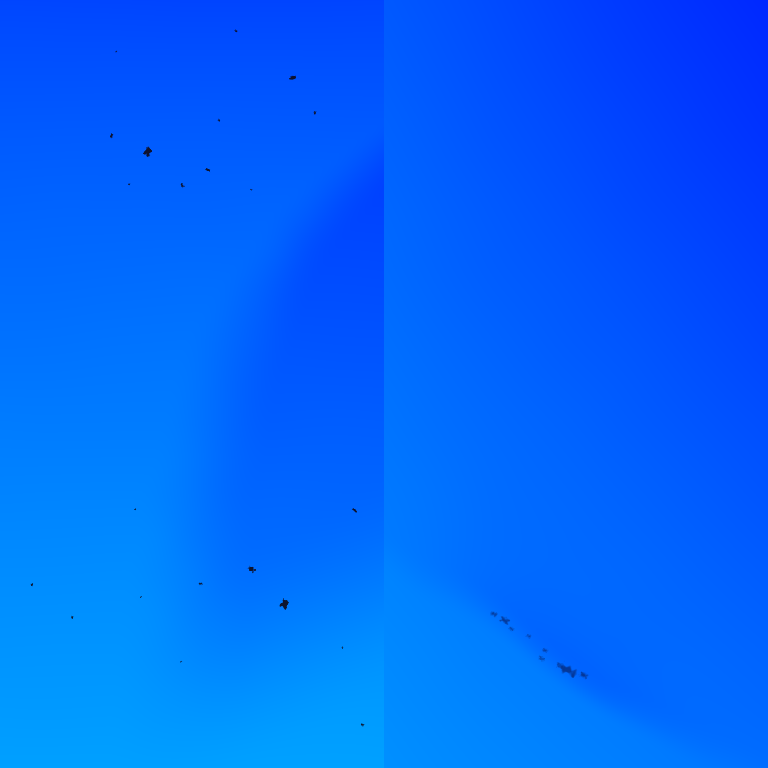
A WebGL 2 fragment shader for this texture:

```glsl
#version 300 es
precision highp float;

uniform vec2 u_resolution;
out vec4 outColor;

const float SEAM_X = 0.5;
const float SHADE_DEPTH = 0.125;
const float SMUDGE_DEPTH = 0.10;
const float WOBBLE = 0.022;
const int GRAIN_COUNT = 22;
const int TRAIL_COUNT = 9;
const vec3 GRAIN_COLOR = vec3(0.06, 0.04, 0.10);
const vec3 TRAIL_COLOR = vec3(0.02, 0.17, 0.50);

float hash(float n) {
    return fract(sin(n * 127.1) * 43758.5453);
}

float hash(vec2 p) {
    return fract(sin(dot(p, vec2(127.1, 311.7))) * 43758.5453);
}

float valueNoise(vec2 p) {
    vec2 cell = floor(p);
    vec2 f = fract(p);
    f = f * f * (3.0 - 2.0 * f);
    float low = mix(hash(cell), hash(cell + vec2(1.0, 0.0)), f.x);
    float high = mix(hash(cell + vec2(0.0, 1.0)), hash(cell + vec2(1.0)), f.x);
    return mix(low, high, f.y);
}

float cloud(vec2 p) {
    return 0.65 * valueNoise(p) + 0.35 * valueNoise(p * 2.1 + 7.3) - 0.5;
}

// Green level of the left panel: a vertical ramp with a curved shaded band
float leftPanel(vec2 p) {
    float depth = 1.0 - p.y;
    float level = 0.27 + 0.36 * pow(depth, 0.85);
    float edge = 0.225 + 0.275 * exp(-4.5 * (depth - 0.2));
    edge += WOBBLE * cloud(p * 9.0);
    float softness = mix(0.05, 0.10, depth);
    float band = smoothstep(-softness, softness, p.x - edge);
    float fade = smoothstep(0.72, 1.02, depth + 0.5 * (p.x - 0.3));
    return level - SHADE_DEPTH * band * (1.0 - fade);
}

// Height of the slanted border in the right panel
float slope(float x) {
    return 0.28 - 0.52 * (x - SEAM_X) - 0.04 * smoothstep(0.6, 0.8, x);
}

// Green level of the right panel: a diagonal ramp with a smudge on the border
float rightPanel(vec2 p) {
    float depth = 1.0 - p.y;
    float across = (p.x - SEAM_X) / (1.0 - SEAM_X);
    float level = 0.35 + 0.19 * depth - 0.20 * across + 0.09 * across * depth;
    float above = p.y - slope(p.x) + WOBBLE * cloud(p * 9.0 + 4.0);
    float side = smoothstep(-0.03, 0.035, above);
    float reach = exp(-max(above, 0.0) / 0.08);
    float along = (p.x - 0.74) / 0.14;
    float smudge = side * reach * exp(-along * along);
    return level - SMUDGE_DEPTH * smudge + 0.025 * (1.0 - side);
}

// Coverage of a ragged, turned chip
float chip(vec2 offset, vec2 halfSize, float angle, float seed, float blur) {
    float c = cos(angle);
    float s = sin(angle);
    vec2 q = mat2(c, -s, s, c) * offset;
    float ragged = valueNoise(q / halfSize.x * 1.8 + seed * 13.0) - 0.5;
    vec2 d = abs(q) - halfSize;
    float dist = length(max(d, 0.0)) + min(max(d.x, d.y), 0.0);
    dist += ragged * halfSize.x * 0.8;
    return 1.0 - smoothstep(-blur, blur, dist);
}

void main() {
    vec2 p = gl_FragCoord.xy / u_resolution;
    float pixel = 1.0 / min(u_resolution.x, u_resolution.y);

    float seam = smoothstep(-0.5 * pixel, 0.5 * pixel, p.x - SEAM_X);
    float green = mix(leftPanel(p), rightPanel(p), seam);
    green += 0.012 * cloud(p * 5.0);
    vec3 color = vec3(0.0, green, 1.0);

    // Sharp dark grains, mostly near the top and bottom of the left panel
    for (int i = 0; i < GRAIN_COUNT; i++) {
        float seed = float(i) + 1.0;
        float height = hash(seed + 0.37);
        height = i % 2 == 0 ? 0.03 + 0.34 * height : 0.99 - 0.27 * height;
        vec2 center = vec2(0.02 + 0.46 * hash(seed + 0.11), height);
        float size = mix(0.0010, 0.0052, pow(hash(seed + 0.53), 1.8));
        vec2 halfSize = size * vec2(1.0, mix(0.45, 0.9, hash(seed + 0.71)));
        float angle = 6.2832 * hash(seed + 0.83);
        float cover = chip(p - center, halfSize, angle, seed, 0.7 * pixel);
        color = mix(color, GRAIN_COLOR, 0.9 * cover);
    }

    // Blurred specks trailing along the slanted border
    for (int i = 0; i < TRAIL_COUNT; i++) {
        float seed = float(i) + 51.0;
        float x = 0.635 + 0.13 * (float(i) + hash(seed)) / float(TRAIL_COUNT);
        vec2 center = vec2(x, slope(x) + 0.024 * (hash(seed + 0.29) - 0.5));
        float size = mix(0.002, 0.009, pow(hash(seed + 0.47), 3.0));
        float cover = chip(p - center, size * vec2(1.0, 0.5), -0.45, seed, 0.0025);
        color = mix(color, TRAIL_COLOR, 0.8 * cover);
    }

    outColor = vec4(color, 1.0);
}
```
